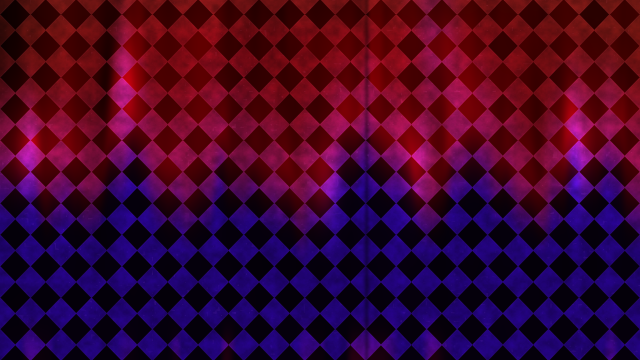
Reproduce this pattern procedurally as a Shadertoy shader.

```glsl
// Harlequin diamonds over a stage curtain lit red from above and blue from below.
// The cloth is a wavy two-colour gradient with soft glows, folds and grain;
// dark diamonds are the squared cloth colour, so they keep its hue.

#define COLUMNS 21.0
#define ROWS 11.44
#define ROW_PHASE 0.46
#define LINE_HALF 0.018
#define LINE_ALPHA 0.5
#define FRONT_HEIGHT 0.475
#define FRONT_SWING 0.05
#define FRONT_WAVES 5.45
#define FOLD_DEPTH 0.25
#define GRAIN 0.28
#define TILE_WEAR 0.4

float hash(vec2 p) {
    return fract(sin(dot(p, vec2(127.1, 311.7))) * 43758.5453);
}

float noise(vec2 p) {
    vec2 i = floor(p), f = fract(p);
    f = f * f * (3.0 - 2.0 * f);
    return mix(mix(hash(i), hash(i + vec2(1, 0)), f.x),
               mix(hash(i + vec2(0, 1)), hash(i + vec2(1, 1)), f.x), f.y);
}

float fbm(vec2 p) {
    float sum = 0.0, weight = 0.5;
    for (int i = 0; i < 4; i++) {
        sum += weight * noise(p);
        p = p * 2.07 + 13.7;
        weight *= 0.5;
    }
    return sum;
}

float bell(float x) {
    return exp(-x * x);
}

// Tall spots of light: centre in xy, half size in zw
float spotlights(vec2 uv) {
    vec4 spots[6] = vec4[6](
        vec4(0.193, 0.77, 0.018, 0.15), vec4(0.682, 0.86, 0.030, 0.22),
        vec4(0.045, 0.57, 0.022, 0.11), vec4(0.905, 0.57, 0.024, 0.13),
        vec4(0.510, 0.47, 0.020, 0.11), vec4(0.655, 0.56, 0.018, 0.14));
    float light = 0.0;
    for (int i = 0; i < 6; i++) {
        vec2 q = uv - spots[i].xy;
        q.x += 0.06 * q.y * sin(float(i) * 2.4);
        light += bell(q.x / spots[i].z) * bell(q.y / spots[i].w);
    }
    return light;
}

vec3 curtain(vec2 uv) {
    // Folds lean slightly with height
    float x = uv.x + 0.025 * (uv.y - 0.5) * sin(uv.x * 31.0);
    float folds = 0.6 * noise(vec2(x * 19.0, uv.y * 1.5))
                + 0.4 * noise(vec2(x * 58.0, uv.y * 2.0 + 7.0));

    // Uneven border between the red and the blue light
    float front = FRONT_HEIGHT
                - FRONT_SWING * cos(6.2832 * FRONT_WAVES * (x - 0.098))
                + 0.20 * (folds - 0.5);
    float rise = uv.y - front;
    float corner = smoothstep(0.2, 0.5, abs(uv.x - 0.5)) * smoothstep(0.55, 1.0, uv.y);
    vec3 red = mix(vec3(0.47, 0.035, 0.07), vec3(0.39, 0.075, 0.055), corner);
    red = mix(red, vec3(0.41, 0.09, 0.075), 0.6 * smoothstep(0.88, 1.0, uv.y));
    vec3 blue = vec3(0.125, 0.01, 0.455);
    vec3 color = mix(blue, red, smoothstep(-0.12, 0.13, rise));

    // Magenta where the lights meet, in spots and along the floor
    color += vec3(0.07, 0.025, 0.20) * bell((rise - 0.11) / 0.14);
    color += vec3(0.20, 0.05, 0.29) * spotlights(uv);
    float floorLight = smoothstep(0.14, 0.0, uv.y) * smoothstep(0.55, 0.95, noise(vec2(x * 30.0, 3.0)));
    color += vec3(0.22, 0.02, 0.08) * floorLight;

    // Shadows of folds, a narrow seam and the dim upper left
    color *= 1.0 + FOLD_DEPTH * (folds - 0.5) * 2.0 * smoothstep(0.0, 0.5, uv.y);
    color *= 1.0 - 0.35 * bell((uv.x - 0.573) / 0.004);
    color *= 1.0 - 0.25 * bell((uv.x - 0.172 - 0.08 * (uv.y - 0.85)) / 0.011) * smoothstep(0.6, 0.8, uv.y);
    color *= 1.0 - 0.4 * bell(uv.x / 0.04) * smoothstep(0.5, 0.9, uv.y);
    return color;
}

void mainImage(out vec4 fragColor, in vec2 fragCoord) {
    vec2 uv = fragCoord / iResolution.xy;

    // Signed distance to the diamond centred in each cell
    vec2 grid = vec2(uv.x * COLUMNS, (1.0 - uv.y) * ROWS + 0.5 - ROW_PHASE);
    vec2 cell = abs(fract(grid) - 0.5);
    float d = cell.x + cell.y - 0.5;
    float aa = 1.4 * ROWS / iResolution.y;

    vec3 light = curtain(uv);
    float wear = 1.0 + TILE_WEAR * (hash(floor(grid)) - 0.5);
    vec3 dark = light * light * vec3(1.15, 0.4, 0.2) * wear;

    // Grain and small pale scuffs mark the light cloth
    vec2 cloth = uv * vec2(iResolution.x / iResolution.y, 1.0);
    float grain = 1.0 + GRAIN * (fbm(cloth * 45.0) - 0.47) * 2.0;
    float scuff = smoothstep(0.82, 1.0, noise(cloth * 130.0)) * noise(cloth * 9.0);
    light = light * grain + vec3(0.07, 0.04, 0.07) * scuff;

    // Diamonds and their thin pale outlines
    vec3 color = mix(dark, light, smoothstep(-0.5 * aa, 0.5 * aa, d));
    float line = clamp((LINE_HALF + 0.5 * aa - abs(d)) / aa, 0.0, 1.0);
    color = mix(color, light * 1.1 + vec3(0.07, 0.04, 0.06), line * LINE_ALPHA);
    fragColor = vec4(clamp(color, 0.0, 1.0), 1.0);
}
```
